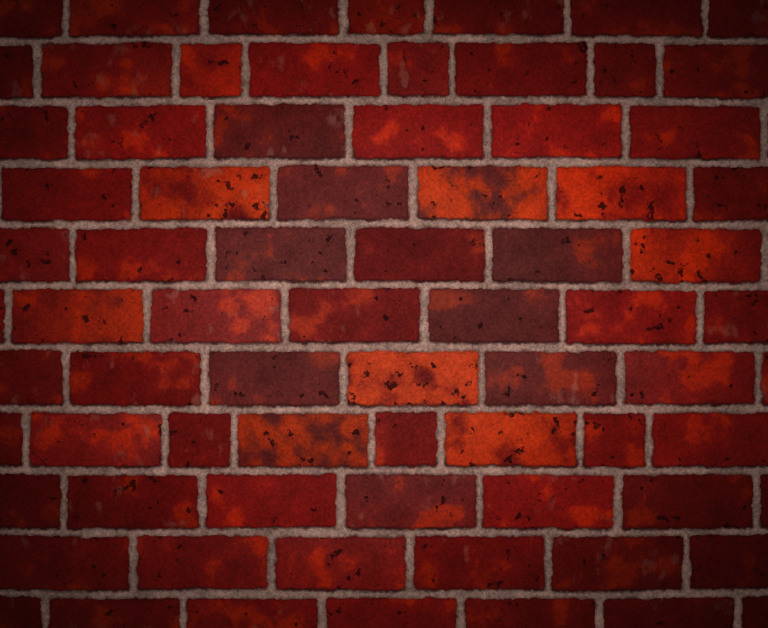
Reproduce this texture procedurally as a Shadertoy shader.

```glsl
const float COURSES = 10.24;      // courses down the canvas
const float BRICKS = 5.545;       // full bricks across the canvas
const float BRICK_LENGTH = 2.26;  // brick pitch, in course heights
const float JOINT = 0.068;        // half width of a mortar joint

const vec3 MAROON = vec3(0.41, 0.105, 0.095);
const vec3 PLUM   = vec3(0.36, 0.155, 0.145);
const vec3 RUST   = vec3(0.62, 0.200, 0.105);
const vec3 MORTAR = vec3(0.57, 0.440, 0.390);
const vec3 SOOT   = vec3(0.10, 0.030, 0.035);

// Phase of the first upright joint in each course, top to bottom
const float PHASE[11] = float[11](0.48, 0.267, 0.52, 0.98, 0.525, 0.06,
                                  0.475, 0.188, 0.46, 0.96, 0.325);

float hash(vec2 p) {
    vec3 q = fract(vec3(p.xyx) * 0.1031);
    q += dot(q, q.yzx + 33.33);
    return fract((q.x + q.y) * q.z);
}

float noise(vec2 p) {
    vec2 i = floor(p), f = fract(p);
    f = f * f * (3.0 - 2.0 * f);
    return mix(mix(hash(i), hash(i + vec2(1, 0)), f.x),
               mix(hash(i + vec2(0, 1)), hash(i + vec2(1, 1)), f.x), f.y);
}

float fbm(vec2 p) {
    float sum = 0.0, amp = 0.5;
    for (int k = 0; k < 5; k++) {
        sum += amp * noise(p);
        p = mat2(1.6, 1.2, -1.2, 1.6) * p + 7.3;
        amp *= 0.5;
    }
    return sum;
}

float roundBox(vec2 p, vec2 halfSize, float radius) {
    vec2 d = abs(p) - halfSize + radius;
    return length(max(d, 0.0)) + min(max(d.x, d.y), 0.0) - radius;
}

// Left end and length of the brick at u, in brick pitches
vec2 brickSpan(float u, int row) {
    if (row == 1 || row == 7) {               // stretcher, header, ...
        float f = mod(u, 1.5);
        return f < 1.0 ? vec2(u - f, 1.0) : vec2(u - f + 1.0, 0.5);
    }
    if (row == 0 && u > 2.0) {                // one cut brick in the top course
        float cut = 0.614;
        return u < 2.0 + cut ? vec2(2.0, cut) : vec2(floor(u - cut) + cut, 1.0);
    }
    return vec2(floor(u), 1.0);
}

vec3 brickColor(vec2 p, vec2 id, float centre) {
    float tone = hash(id * 1.7 + 3.1);
    float rusty = step(0.83, hash(id + 19.7)) * centre;
    float blotch = fbm(p * 2.3 + id * 5.0);
    float grain = noise(p * 27.0) * 0.6 + noise(p * 55.0) * 0.4;
    vec3 color = mix(MAROON, PLUM, smoothstep(0.25, 0.8, tone) * centre);
    color = mix(color, RUST, rusty * smoothstep(0.2, 0.5, blotch));
    color = mix(color, RUST, 0.45 * smoothstep(0.55, 0.72, blotch));
    color *= 0.82 + 0.3 * hash(id + 8.3);
    color *= 0.64 + 0.44 * blotch + 0.32 * grain;
    // Pits, then pale mortar smears
    float pit = smoothstep(0.69, 0.8, fbm(p * 6.5 + 41.0) + 0.05 * rusty);
    color = mix(color, SOOT, 0.75 * pit);
    float smear = smoothstep(0.62, 0.8, fbm(p * vec2(5.0, 3.5) + id * 9.0));
    return mix(color, MORTAR, 0.35 * smear * step(0.55, hash(id + 31.0)));
}

vec3 mortarColor(vec2 p) {
    float grain = noise(p * 21.0) * 0.5 + noise(p * 45.0) * 0.5;
    return MORTAR * (0.55 + 0.45 * grain + 0.4 * fbm(p * 3.0));
}

// Darkens and reddens towards the corners
vec3 vignette(vec3 color, float radius, float brick) {
    float edge = smoothstep(0.15, 0.72, radius);
    float luma = dot(color, vec3(0.3, 0.59, 0.11));
    color = mix(vec3(luma), color, 1.0 + 0.4 * brick * smoothstep(0.12, 0.45, radius));
    return max(color, 0.0) * mix(1.08, mix(0.55, 0.32, brick), edge);
}

void mainImage(out vec4 fragColor, in vec2 fragCoord) {
    vec2 uv = fragCoord / iResolution.xy;
    float radius = length(uv - vec2(0.5, 0.51));

    // Wall coordinates in course heights, y downward, with a slight bow
    vec2 wall = vec2(uv.x * BRICKS * BRICK_LENGTH, (1.0 - uv.y) * COURSES + 0.331);
    float bow = 0.07 * (1.0 - 4.0 * (uv.x - 0.5) * (uv.x - 0.5)) * (uv.y - 0.4);
    wall.y += bow + 0.03 * (noise(wall * vec2(0.6, 0.4)) - 0.5);

    // Brick under this point
    int row = clamp(int(floor(wall.y)), 0, 10);
    float u = wall.x / BRICK_LENGTH - PHASE[row];
    vec2 span = brickSpan(u, row);
    vec2 id = vec2(floor(span.x * 2.0 + 20.0), float(row));
    vec2 size = vec2(span.y * BRICK_LENGTH, 1.0);
    vec2 local = vec2((u - span.x) * BRICK_LENGTH, wall.y - float(row)) - 0.5 * size;

    // Uneven outline
    local += 0.025 * (vec2(hash(id), hash(id + 4.0)) - 0.5);
    float chips = 0.07 * (fbm(wall * 5.0) - 0.48) + 0.025 * (noise(wall * 19.0) - 0.5);
    float dist = roundBox(local, 0.5 * size - JOINT, 0.05) + chips;
    float soft = max(COURSES / iResolution.y, 0.015);
    float brick = 1.0 - smoothstep(-soft, soft, dist);

    // Surfaces, with a shadow line strongest under each brick
    float centre = 1.0 - smoothstep(0.2, 0.55, radius);
    vec3 color = mix(mortarColor(wall), brickColor(wall, id, centre), brick);
    float shade = 0.3 + 0.35 * smoothstep(0.2, 0.45, local.y);
    float rim = exp(-pow((dist - 0.005) / 0.028, 2.0));
    color = mix(color, SOOT, shade * rim * (0.5 + 0.7 * noise(wall * 4.0)));

    fragColor = vec4(clamp(vignette(color, radius, brick), 0.0, 1.0), 1.0);
}
```
